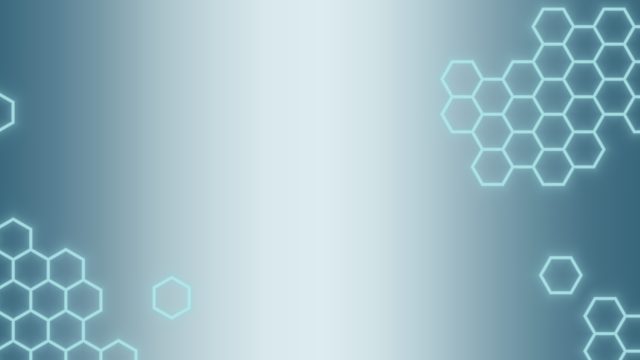
A Shadertoy shader for this background:

```glsl
// Glowing honeycomb clusters in the corners of a steel-blue backdrop that brightens
// towards the middle. Cells are hexagon distance fields stacked in columns; the
// nearest outline gives both the crisp line and its soft halo.

const float CELL = 0.0487;                  // inner radius of a cell, canvas height = 1
const float COLUMN_STEP = CELL * 1.7320508;
const float LINE_HALF_WIDTH = 0.0042;
const float HALO_SIZE = 0.014;
const vec3 LINE_COLOR = vec3(0.70, 0.92, 0.93);
const vec3 HALO_COLOR = vec3(0.60, 0.85, 0.87);

// Colours at equal steps from the left side to the right
const vec3 BACKDROP[13] = vec3[13](
    vec3(0.23, 0.41, 0.49), vec3(0.34, 0.50, 0.58), vec3(0.49, 0.62, 0.67),
    vec3(0.66, 0.76, 0.79), vec3(0.77, 0.85, 0.87), vec3(0.85, 0.91, 0.925),
    vec3(0.865, 0.925, 0.94), vec3(0.82, 0.89, 0.905), vec3(0.70, 0.80, 0.83),
    vec3(0.55, 0.67, 0.72), vec3(0.40, 0.56, 0.62), vec3(0.28, 0.45, 0.53),
    vec3(0.22, 0.40, 0.48));

// First cell of each column, in half cells below the cluster origin, and cell count
const int RIGHT_FIRST[7] = int[7](3, 4, 3, 0, 1, 0, 1);
const int RIGHT_COUNT[7] = int[7](2, 3, 3, 5, 4, 3, 3);
const int LEFT_FIRST[5] = int[5](6, 3, 2, 3, 0);
const int LEFT_COUNT[5] = int[5](1, 3, 3, 3, 4);

vec3 backdrop(float x) {
    float s = clamp(x, 0.0, 1.0) * 12.0;
    int i = min(int(s), 11);
    return mix(BACKDROP[i], BACKDROP[i + 1], s - float(i));
}

// Distance to the outline of a flat-topped hexagon
float hexOutline(vec2 p, float r) {
    const vec2 axis = vec2(-0.8660254, 0.5);
    p = abs(p);
    p -= 2.0 * min(dot(axis, p), 0.0) * axis;
    p -= vec2(clamp(p.x, -0.57735 * r, 0.57735 * r), r);
    return length(p);
}

// A run of touching cells going down from the top one
float hexColumn(vec2 p, vec2 top, int count) {
    float d = 1e3;
    for (int i = 0; i < count; i++) {
        vec2 center = top - vec2(0.0, 2.0 * CELL * float(i));
        d = min(d, hexOutline(p - center, CELL));
    }
    return d;
}

vec2 columnTop(vec2 origin, float column, int halfCells) {
    return origin + vec2(COLUMN_STEP * column, -CELL * float(halfCells));
}

float upperRightCluster(vec2 p, vec2 origin) {
    float d = 1e3;
    for (int i = 0; i < 7; i++)
        d = min(d, hexColumn(p, columnTop(origin, float(i), RIGHT_FIRST[i]), RIGHT_COUNT[i]));
    return d;
}

// Takes swapped axes, so its columns become rows of pointed cells
float lowerLeftCluster(vec2 p, vec2 origin) {
    float d = 1e3;
    for (int i = 0; i < 5; i++)
        d = min(d, hexColumn(p, columnTop(origin, -float(i), LEFT_FIRST[i]), LEFT_COUNT[i]));
    return d;
}

float lowerRightCluster(vec2 p, vec2 origin) {
    float d = 1e3;
    for (int i = 0; i < 2; i++)
        d = min(d, hexColumn(p, columnTop(origin, float(i), i), 2));
    return d;
}

void mainImage(out vec4 fragColor, in vec2 fragCoord) {
    vec2 p = fragCoord / iResolution.y;
    float pixel = 1.0 / iResolution.y;

    // Flat-topped cells on the right
    float d = upperRightCluster(p, vec2(1.284, 0.926));
    d = min(d, lowerRightCluster(p, vec2(1.681, 0.122)));
    d = min(d, hexOutline(p - vec2(1.558, 0.2355), CELL));

    // Pointed cells on the left
    d = min(d, lowerLeftCluster(p.yx, vec2(0.335, 0.329)));
    d = min(d, hexOutline(p.yx - vec2(0.173, 0.477), CELL));
    d = min(d, hexOutline(p.yx - vec2(0.688, -0.0125), CELL));

    // Halo under line
    float halo = 0.5 * exp(-d / HALO_SIZE);
    float line = 0.8 * (1.0 - smoothstep(-pixel, pixel, d - LINE_HALF_WIDTH));
    vec3 color = backdrop(fragCoord.x / iResolution.x);
    color = mix(color, HALO_COLOR, halo);
    color = mix(color, LINE_COLOR, line);
    fragColor = vec4(color, 1.0);
}
```
